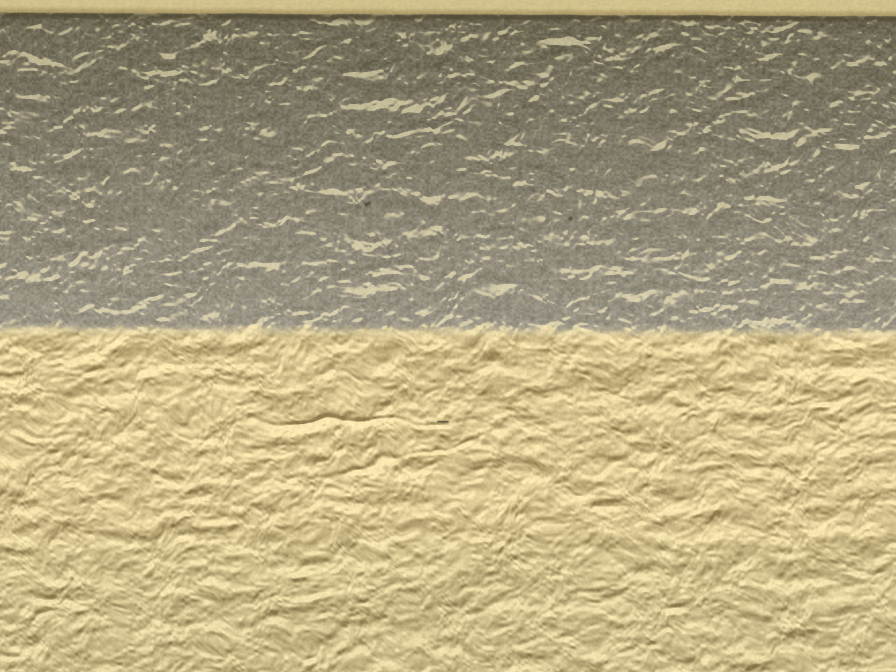
Reproduce this texture procedurally as a Shadertoy shader.

```glsl
// Rough cream plaster wall in sunlight, with a soft shadow band under a ledge.
// Stretched fractal noise gives a height field; its vertical slope shades the
// sunlit part and picks out the raised flecks that catch light in the shadow.

float hash(vec2 cell) {
    return fract(sin(dot(cell, vec2(127.1, 311.7))) * 43758.545);
}

float noise(vec2 p) {
    vec2 i = floor(p), f = fract(p);
    vec2 u = f * f * (3.0 - 2.0 * f);
    return mix(mix(hash(i), hash(i + vec2(1, 0)), u.x),
               mix(hash(i + vec2(0, 1)), hash(i + vec2(1, 1)), u.x), u.y);
}

mat2 rotation(float angle) {
    float c = cos(angle), s = sin(angle);
    return mat2(c, s, -s, c);
}

// Soft line along a segment, faded out near its ends
float crease(vec2 p, vec2 a, vec2 b, float width) {
    vec2 ab = b - a;
    float t = dot(p - a, ab) / dot(ab, ab);
    float d = length(p - a - ab * clamp(t, 0.0, 1.0));
    float fade = smoothstep(-0.05, 0.2, t) * smoothstep(1.05, 0.8, t);
    return exp(-d * d / (width * width)) * fade;
}

// Plaster height: short trowel ripples that turn into rounder fine grit
float plasterHeight(vec2 p) {
    vec2 warp = vec2(noise(p * 14.0), noise(p * 14.0 + 31.0)) - 0.5;
    warp += 0.5 * vec2(noise(p * 37.0 + 7.0), noise(p * 37.0 + 53.0)) - 0.25;
    p += warp * vec2(0.03, 0.02);
    vec2 frequency = vec2(18.0, 43.0);
    float height = 0.0, amplitude = 0.76;
    for (int i = 0; i < 4; i++) {
        float angle = -0.1 + 0.2 * sin(float(i) * 2.3 + 0.8);
        height += amplitude * noise(rotation(angle) * p * frequency + float(i) * 17.3);
        frequency *= vec2(2.05, 1.7);
        amplitude *= 0.7;
    }
    // Long scored grooves, broken along their length
    vec2 wobble = p + vec2(0.0, 0.008 * (noise(p * 24.0) - 0.5));
    float wear = 0.25 + 0.6 * noise(p * vec2(32.0, 12.0));
    height -= wear * crease(wobble, vec2(0.38, 0.378), vec2(0.72, 0.372), 0.004);
    height -= wear * crease(wobble, vec2(0.48, 0.296), vec2(0.74, 0.348), 0.004);
    return height;
}

// Positive where the surface faces the light above
float plasterSlope(vec2 p, float stepSize) {
    vec2 toLight = vec2(-0.25, 1.0) * stepSize;
    return plasterHeight(p - 0.5 * toLight) - plasterHeight(p + 0.5 * toLight);
}

vec3 sunlitPlaster(vec2 p, float slope, float grain) {
    vec3 cream = mix(vec3(0.80, 0.735, 0.54), vec3(0.84, 0.765, 0.56),
                     smoothstep(0.0, 0.35, p.y));
    float patches = noise(p * vec2(4.0, 7.0) + 5.0) - 0.5;
    float light = clamp(slope * 0.60, -0.27, 0.14) + grain * 0.06 + patches * 0.02;
    return cream + light * vec3(1.0, 1.0, 0.92);
}

vec3 shadedPlaster(vec2 p, float slope, float grain, float edgeY) {
    float depth = clamp((p.y - edgeY) / (0.975 - edgeY), 0.0, 1.0);
    vec3 grey = mix(vec3(0.61, 0.59, 0.53), vec3(0.44, 0.42, 0.34), depth);
    grey += slope * 0.12 + grain * 0.10;
    // Flecks gather in loose drifts and thicken near the sunlit edge
    float drift = noise(p * vec2(6.0, 13.0) + 40.0) - 0.5;
    float threshold = 0.085 - 0.10 * drift - 0.03 * exp(-depth * 10.0);
    float fleck = smoothstep(threshold, threshold + 0.20, slope);
    vec3 fleckColor = mix(vec3(0.87, 0.83, 0.69), vec3(0.76, 0.73, 0.58), depth);
    return mix(grey, fleckColor + grain * 0.05, fleck * 0.92);
}

void mainImage(out vec4 fragColor, in vec2 fragCoord) {
    vec2 p = fragCoord / iResolution.y;
    float aspect = iResolution.x / iResolution.y;
    float pixel = 1.0 / iResolution.y;
    float slope = plasterSlope(p, 0.005);
    float grain = noise(p * 330.0) + 0.6 * noise(p * 190.0 + 9.0) - 0.8;

    // Sunlit wall below, shadow above, joined by a ragged edge
    float edgeY = 0.512 - 0.006 * p.x / aspect;
    float ragged = edgeY + 0.007 * (noise(p * vec2(55.0, 70.0)) - 0.5) + slope * 0.015;
    float shadow = smoothstep(-0.004 - pixel, 0.004 + pixel, p.y - ragged);
    vec3 color = mix(sunlitPlaster(p, slope, grain),
                     shadedPlaster(p, slope, grain, edgeY), shadow);

    // Pale rim along the shadow edge
    float rim = exp(-pow((p.y - edgeY + 0.003) / 0.007, 2.0));
    color = mix(color, vec3(0.89, 0.84, 0.67) + grain * 0.08, rim * 0.5);

    // Small dark pits
    float broken = smoothstep(0.4, 0.7, noise(p * vec2(110.0, 60.0)));
    float pits = crease(p, vec2(0.61, 0.373), vec2(0.69, 0.372), 0.0016) * broken;
    pits += crease(p, vec2(0.542, 0.694), vec2(0.552, 0.699), 0.003);
    pits += crease(p, vec2(0.846, 0.672), vec2(0.852, 0.677), 0.003);
    color = mix(color, vec3(0.27, 0.24, 0.18), min(pits, 1.0) * 0.75);

    // Ledge with a dark seam beneath it
    float ledgeY = 0.981 - 0.005 * p.x / aspect + 0.002 * (noise(p * 25.0) - 0.5);
    float seam = exp(-pow((p.y - ledgeY + 0.004) / 0.005, 2.0));
    color = mix(color, vec3(0.30, 0.27, 0.18), seam * 0.7);
    vec3 ledge = mix(vec3(0.68, 0.61, 0.41), vec3(0.82, 0.76, 0.55),
                     smoothstep(0.0, 0.012, p.y - ledgeY)) + grain * 0.04;
    color = mix(color, ledge, smoothstep(-pixel, pixel, p.y - ledgeY));

    fragColor = vec4(clamp(color, 0.0, 1.0), 1.0);
}
```
